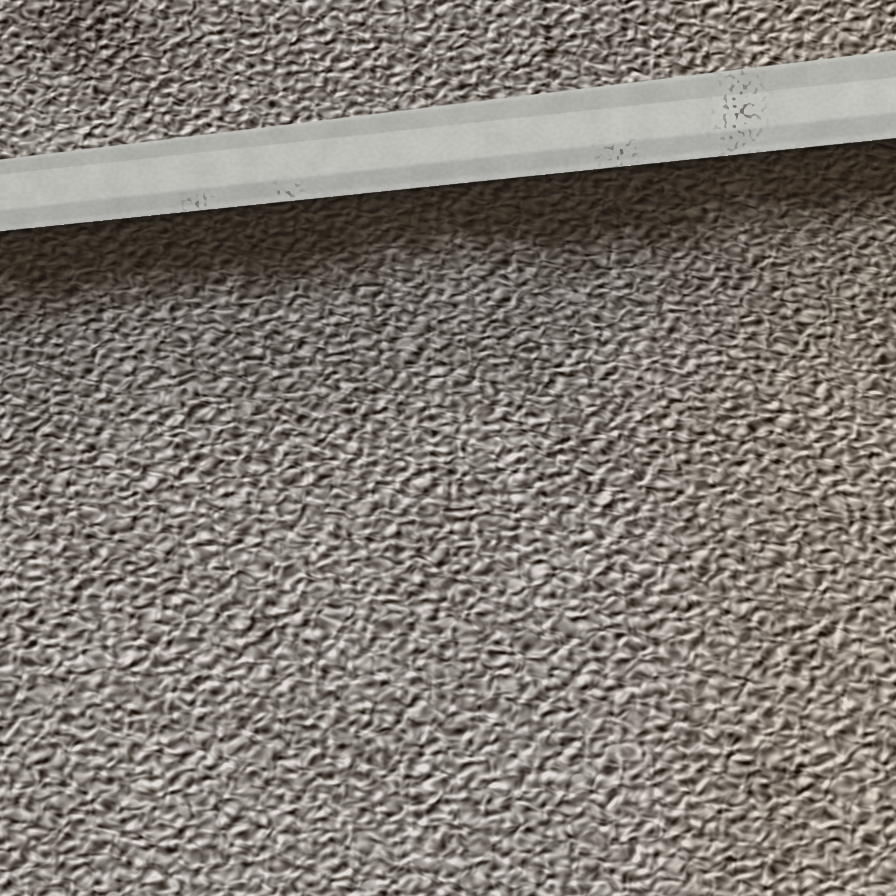
A WebGL 2 fragment shader for this texture:

```glsl
#version 300 es
precision highp float;

uniform vec2 u_resolution;
out vec4 fragColor;

// Rail edges: height at the left side and rise towards the right
const vec2 RAIL_TOP = vec2(0.822, 0.122);
const vec2 RAIL_BOTTOM = vec2(0.742, 0.104);
const vec3 RAIL_LIP = vec3(0.70, 0.70, 0.68);
const vec3 RAIL_FACE = vec3(0.76, 0.76, 0.74);
const vec3 RAIL_UNDER = vec3(0.68, 0.68, 0.665);
const vec3 STAIN = vec3(0.36, 0.34, 0.31);

const vec3 GRAVEL_DARK = vec3(0.15, 0.115, 0.085);
const vec3 GRAVEL_LIGHT = vec3(0.82, 0.80, 0.78);
const vec3 SHADOW_TINT = vec3(0.56, 0.51, 0.45);
const vec2 GRAIN_FREQ = vec2(80.0, 108.0);
const vec2 LIGHT_STEP = vec2(-0.12, 0.25);
const mat2 OCTAVE_TURN = mat2(0.80, 0.60, -0.60, 0.80);
const float RELIEF = 0.74;
const float PEBBLE_CELLS = 17.0;
const float PEBBLE_CHANCE = 0.10;

vec2 hash2(vec2 cell) {
  uvec2 q = uvec2(ivec2(cell) + 4096) * uvec2(1597334673u, 3812015801u);
  uint n = (q.x ^ q.y) * 1597334673u;
  n = (n ^ (n >> 15)) * 2246822519u;
  n ^= n >> 13;
  return vec2(n & 65535u, n >> 16) / 65535.0;
}

float cornerSlope(vec2 cell, vec2 corner, vec2 f) {
  float angle = 6.28318 * hash2(cell + corner).x;
  return dot(vec2(cos(angle), sin(angle)), f - corner);
}

float gradientNoise(vec2 p) {
  vec2 i = floor(p), f = p - i;
  vec2 w = f * f * f * (f * (f * 6.0 - 15.0) + 10.0);
  float low = mix(cornerSlope(i, vec2(0, 0), f), cornerSlope(i, vec2(1, 0), f), w.x);
  float high = mix(cornerSlope(i, vec2(0, 1), f), cornerSlope(i, vec2(1, 1), f), w.x);
  return mix(low, high, w.y);
}

// Octaves are turned so that no lattice direction shows
float grainHeight(vec2 p) {
  vec2 q = OCTAVE_TURN * p;
  return gradientNoise(q) + 0.42 * gradientNoise(OCTAVE_TURN * q * 1.8 + 31.7);
}

float spot(vec2 p, vec2 center, vec2 radius) {
  vec2 d = (p - center) / radius;
  return exp(-dot(d, d));
}

// Sparse larger stones: x = coverage, y = lighting
vec2 pebbles(vec2 uv, float px) {
  vec2 result = vec2(0.0);
  vec2 home = floor(uv * PEBBLE_CELLS);
  for (int k = 0; k < 9; k++) {
    vec2 cell = home + vec2(k % 3 - 1, k / 3 - 1);
    vec2 rnd = hash2(cell + 200.0), place = hash2(cell + 500.0);
    vec2 d = uv - (cell + place) / PEBBLE_CELLS;
    d.y -= d.x * (rnd.y - 0.5) * 0.6;
    vec2 size = mix(vec2(0.005, 0.004), vec2(0.010, 0.006), rnd.y);
    float dist = (length(d / size) - 1.0) * size.y;
    float cover = (1.0 - smoothstep(-2.0 * px, px, dist)) * step(rnd.x, PEBBLE_CHANCE);
    if (cover > result.x) result = vec2(cover, dot(d / size, vec2(-0.3, 0.8)));
  }
  return result;
}

vec3 gravel(vec2 uv, float below, float px) {
  // Wormy relief lit from above
  vec2 p = uv * GRAIN_FREQ * mix(0.94, 1.12, smoothstep(0.2, 1.0, uv.y));
  p.y -= 0.12 * p.x;
  vec2 turned = OCTAVE_TURN * p * 0.55;
  p += 0.6 * vec2(gradientNoise(turned + 9.0), gradientNoise(turned + 57.0));
  float relief = grainHeight(p - LIGHT_STEP) - grainHeight(p + LIGHT_STEP);
  float crest = grainHeight(p);
  float patches = gradientNoise(uv * 9.0 + 3.0) + 0.6 * gradientNoise(OCTAVE_TURN * uv * 23.0);
  float clumps = gradientNoise(turned * 0.8 + 83.0);
  float tone = 0.54 - RELIEF * relief + 0.36 * crest + 0.08 * patches + 0.10 * clumps;

  vec2 stone = pebbles(uv, px);
  tone = mix(tone, 0.80 + 0.20 * stone.y + 0.15 * crest, 0.8 * stone.x);

  // Local hollows and the seam above the rail
  tone -= 0.18 * spot(uv, vec2(0.10, 0.97), vec2(0.08, 0.05));
  tone -= 0.28 * spot(uv, vec2(0.612, 0.955), vec2(0.005, 0.05));
  tone -= 0.18 * spot(uv, vec2(0.875, 0.135), vec2(0.035, 0.018));
  tone -= 0.20 * spot(uv, vec2(0.29, 0.30), vec2(0.016, 0.016));
  tone += 0.06 * smoothstep(0.65, 0.1, uv.y);
  vec3 color = mix(GRAVEL_DARK, GRAVEL_LIGHT, clamp(tone, -0.08, 1.1));
  color *= mix(vec3(1.0), vec3(1.01, 0.985, 0.95), smoothstep(0.6, 1.0, uv.x));

  // Soft shadow under the rail
  float reach = below + 0.02 * patches + 0.02 * clumps;
  float under = step(0.0, below);
  float shade = under * (1.0 - smoothstep(0.04, 0.125, reach));
  color = mix(color, mix(color, vec3(0.40, 0.37, 0.33), 0.5) * SHADOW_TINT, shade);
  color *= 1.0 - 0.14 * under * (1.0 - smoothstep(0.10, 0.32, below));
  return color * (1.0 - 0.55 * under * exp(-below / 0.006));
}

vec3 rail(vec2 uv, float v, float px) {
  float aa = px / 0.085;
  float lipEdge = mix(0.79, 0.69, uv.x);
  vec3 color = mix(RAIL_UNDER, RAIL_FACE, smoothstep(0.27 - aa, 0.31 + aa, v));
  color = mix(color, RAIL_LIP, smoothstep(lipEdge - aa, lipEdge + aa, v));
  color += 0.06 * smoothstep(0.93, 0.99, v) + 0.05 * (1.0 - smoothstep(0.04, 0.11, v));

  // Brushed mottling and clustered grime
  color += 0.035 * gradientNoise(vec2(uv.x * 34.0, v * 3.0));
  color += 0.030 * gradientNoise(uv * vec2(170.0, 210.0));
  float grime = spot(vec2(uv.x, v), vec2(0.825, 0.50), vec2(0.022, 0.5));
  grime += spot(vec2(uv.x, v), vec2(0.69, 0.16), vec2(0.02, 0.15));
  grime += 0.9 * spot(vec2(uv.x, v), vec2(0.32, 0.14), vec2(0.015, 0.12));
  grime += 0.8 * spot(vec2(uv.x, v), vec2(0.22, 0.12), vec2(0.015, 0.12));
  float flecks = smoothstep(0.14, 0.36, gradientNoise(OCTAVE_TURN * uv * 165.0 + 71.0));
  return mix(color, STAIN, 0.8 * flecks * min(grime, 1.0)) * mix(0.97, 1.0, uv.x);
}

void main() {
  vec2 uv = gl_FragCoord.xy / u_resolution;
  float px = 1.0 / u_resolution.y;
  float top = RAIL_TOP.x + RAIL_TOP.y * uv.x;
  float bottom = RAIL_BOTTOM.x + RAIL_BOTTOM.y * uv.x;
  float inside = min(top - uv.y, uv.y - bottom);
  vec3 ground = gravel(uv, bottom - uv.y, px);
  vec3 metal = rail(uv, (uv.y - bottom) / (top - bottom), px);
  fragColor = vec4(mix(ground, metal, smoothstep(-px, px, inside)), 1.0);
}
```
